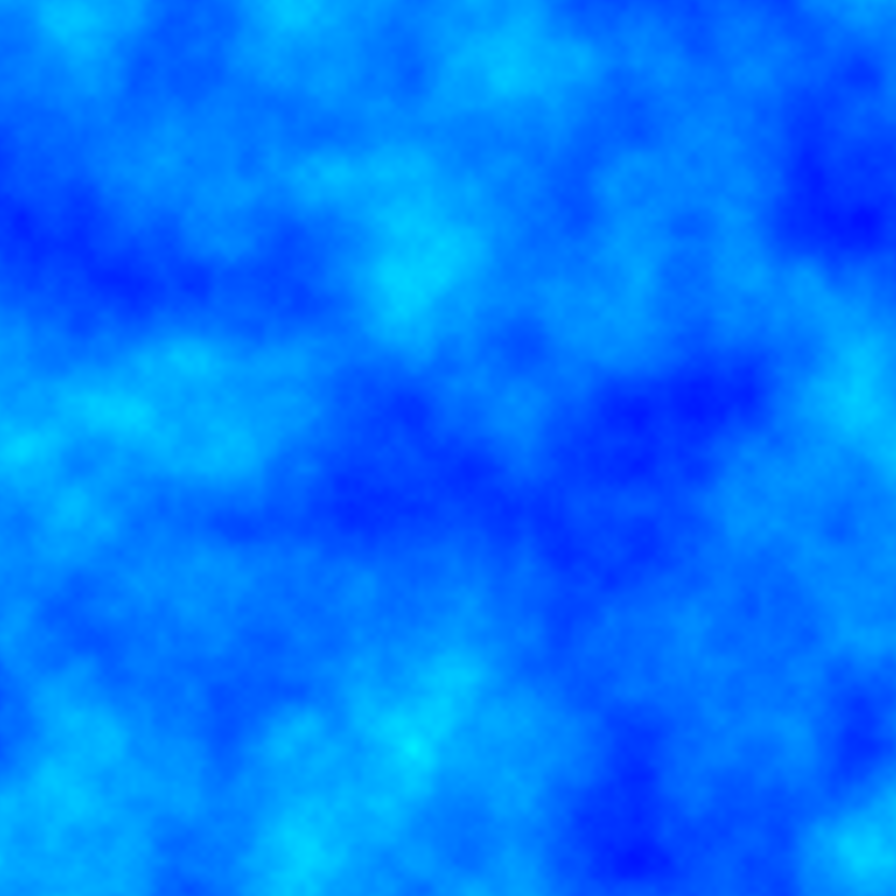
Give the GLSL for this texture, as a Shadertoy shader.

```glsl
#define OCTAVES 6
#define BASE_LEVEL 2        // coarsest lattice has 2^BASE_LEVEL cells per side
#define GAIN 0.55
#define MEAN_GREEN 0.472
#define CONTRAST 0.425
#define OCTAVE_SHIFT vec2(0.37, 0.61)

// Shuffles the wrapped lattice so every octave holds evenly spread values
float latticeValue(ivec2 cell, int level) {
    int period = 1 << level;
    ivec2 wrapped = cell & (period - 1);
    uint count = uint(period * period);
    uint k = uint(wrapped.x + wrapped.y * period);
    for (int i = 0; i <= level; i++) {
        k = (k * 0x9E3779ADu + 0x7F4A7C17u) & (count - 1u);
        k ^= k >> uint(level);
    }
    return (float(k) + 0.5) / float(count) - 0.5;
}

// Tiling value noise, centred on zero
float valueNoise(vec2 p, int level) {
    ivec2 cell = ivec2(floor(p));
    vec2 f = fract(p);
    vec2 s = f * f * (3.0 - 2.0 * f);
    float bottom = mix(latticeValue(cell, level),
                       latticeValue(cell + ivec2(1, 0), level), s.x);
    float top = mix(latticeValue(cell + ivec2(0, 1), level),
                    latticeValue(cell + ivec2(1, 1), level), s.x);
    return mix(bottom, top, s.y);
}

// Octaves double in frequency, so each one wraps on the canvas;
// the two coarsest are equally strong, the finer ones fade
float cloud(vec2 uv) {
    float sum = 0.0;
    float amplitude = 1.0;
    for (int i = 0; i < OCTAVES; i++) {
        int level = BASE_LEVEL + i;
        vec2 p = uv * float(1 << level) + float(i) * OCTAVE_SHIFT;
        sum += amplitude * valueNoise(p, level);
        if (i > 0) amplitude *= GAIN;
    }
    return sum;
}

void mainImage(out vec4 fragColor, in vec2 fragCoord) {
    vec2 uv = fragCoord / iResolution.xy;
    float green = clamp(MEAN_GREEN + CONTRAST * cloud(uv), 0.0, 1.0);
    fragColor = vec4(0.0, green, 1.0, 1.0);
}
```
